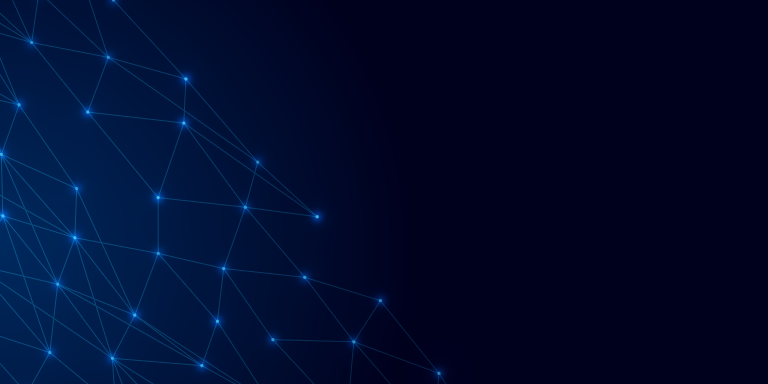
This background is drawn by a Shadertoy shader. Its source:

```glsl
const vec3 NIGHT = vec3(0.0, 0.003, 0.115);
const vec3 OCEAN = vec3(0.0, 0.162, 0.37);
const vec3 LINE_COLOR = vec3(0.06, 0.48, 0.68);
const vec3 HALO_COLOR = vec3(0.0, 0.32, 0.72);
const vec3 CORE_COLOR = vec3(0.3, 0.82, 0.92);

// Slanted lattice: first column runs along the outer rim of the network
const vec2 LATTICE_ORIGIN = vec2(0.323, 0.984);
const mat2 LATTICE = mat2(0.1615, -0.1875, -0.034, -0.148);
const float JITTER = 0.032;

vec2 hash22(vec2 p) {
    vec3 q = fract(vec3(p.xyx) * vec3(0.1031, 0.1030, 0.0973));
    q += dot(q, q.yzx + 33.33);
    return fract((q.xx + q.yz) * q.zy);
}

vec2 nodePosition(vec2 id) {
    vec2 offset = hash22(id + 41.0) * 2.0 - 1.0;
    return LATTICE_ORIGIN + LATTICE * id + JITTER * offset;
}

float segmentDistance(vec2 p, vec2 a, vec2 b) {
    vec2 pa = p - a, ba = b - a;
    return length(pa - ba * clamp(dot(pa, ba) / dot(ba, ba), 0.0, 1.0));
}

float coverage(float dist, float radius, float pixel) {
    return clamp((radius - dist) / pixel + 0.5, 0.0, 1.0);
}

// Link from a node to the node one step away, kept with the given chance
float link(vec2 p, vec2 id, vec2 hop, float chance, float pixel) {
    vec2 target = id + hop;
    if (target.y < 0.0 || hash22(id + hop * 17.0 + 90.0).x > chance) return 0.0;
    float dist = segmentDistance(p, nodePosition(id), nodePosition(target));
    return coverage(dist, 0.0012, pixel);
}

float nodeLinks(vec2 p, vec2 id, float pixel) {
    float ink = link(p, id, vec2(1.0, 0.0), 0.8, pixel);
    ink = max(ink, link(p, id, vec2(0.0, 1.0), 0.75, pixel));
    ink = max(ink, link(p, id, vec2(1.0, -1.0), 0.8, pixel));
    ink = max(ink, link(p, id, vec2(1.0, 1.0), 0.25, pixel));
    return max(ink, link(p, id, vec2(2.0, -1.0), 0.25, pixel));
}

// x: soft halo, y: bright core
vec2 nodeLight(vec2 p, vec2 id, float pixel) {
    float dist = length(p - nodePosition(id));
    float power = mix(0.55, 1.0, hash22(id + 7.0).y);
    float halo = exp(-dist * dist / 0.00022) + 0.25 * exp(-dist / 0.02);
    return power * vec2(halo, coverage(dist, 0.0042, pixel));
}

void mainImage(out vec4 fragColor, in vec2 fragCoord) {
    vec2 p = fragCoord / iResolution.y;
    float pixel = 1.0 / iResolution.y;

    // Round glow fading out from the left edge
    float glow = clamp(1.0 - length(p - vec2(0.0, 0.36)) / 1.07, 0.0, 1.0);
    vec3 color = mix(NIGHT, OCEAN, glow);

    // Gather links and lights of the nearby lattice nodes
    vec2 cell = floor(inverse(LATTICE) * (p - LATTICE_ORIGIN));
    float ink = 0.0;
    vec2 light = vec2(0.0);
    for (int y = -2; y <= 2; y++) {
        for (int x = -2; x <= 2; x++) {
            vec2 id = cell + vec2(x, y);
            if (id.y < 0.0) continue;
            ink = max(ink, nodeLinks(p, id, pixel));
            light += nodeLight(p, id, pixel);
        }
    }

    // Blend the network over the background
    color = mix(color, LINE_COLOR, ink * (0.28 + 0.3 * glow));
    color += HALO_COLOR * light.x * 0.5;
    color = mix(color, CORE_COLOR, min(light.y, 1.0) * 0.8);
    fragColor = vec4(color, 1.0);
}
```
